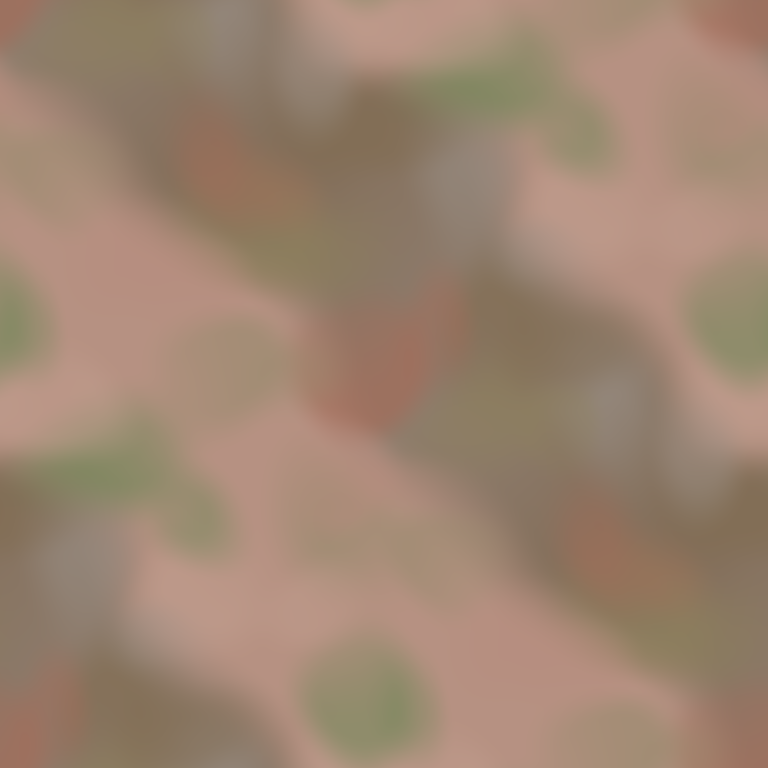
Write a Shadertoy shader that draws this texture.

```glsl
const float TAU = 6.2831853;
const int DABS = 32;
const float BIG_RADIUS = 0.165;
const float SMALL_RADIUS = 0.085;
const float BIG_OPACITY = 0.72;
const float SMALL_OPACITY = 0.32;
const float BAND_CENTER = 0.17;
const float BAND_INNER = 0.15;
const float BAND_OUTER = 0.31;
const float WARP = 0.018;
const float JITTER = 0.09;
const vec2 SCATTER_STEP = vec2(0.7549, 0.5698);

const vec3 PINK = vec3(0.715, 0.570, 0.510);
const vec3 BROWN = vec3(0.515, 0.435, 0.355);
const vec3 TAUPE = vec3(0.555, 0.485, 0.425);
const vec3 BLUSH = vec3(0.755, 0.615, 0.555);
const vec3 UMBER = vec3(0.505, 0.425, 0.320);
const vec3 OLIVE = vec3(0.555, 0.505, 0.365);
const vec3 KHAKI = vec3(0.590, 0.540, 0.425);
const vec3 GREEN = vec3(0.430, 0.520, 0.335);
const vec3 GRAY = vec3(0.600, 0.560, 0.525);
const vec3 RUST = vec3(0.645, 0.420, 0.345);
const vec3 ROSE = vec3(0.715, 0.550, 0.495);

// The order pairs each colour with its diagonal zone of the scatter.
const vec3 DAB_COLORS[8] = vec3[8](
    BLUSH, UMBER, OLIVE, KHAKI, GREEN, GRAY, RUST, ROSE);

vec2 hash2(float n) {
    return fract(sin(vec2(n, n + 17.3) * vec2(12.9898, 78.233)) * 4375.85);
}

vec2 wrapCentered(vec2 d) {
    return fract(d + 0.5) - 0.5;
}

// Slow periodic bending of the diagonal coordinates
vec2 bend(vec2 q) {
    vec2 wave = sin(TAU * (2.0 * q.yx + vec2(0.1, 0.6)));
    vec2 ripple = sin(TAU * (3.0 * q + q.yx + vec2(0.35, 0.8)));
    return q + WARP * (wave + 0.4 * ripple);
}

// Broad brown band on pink
vec3 ground(vec2 q) {
    float sway = 0.035 * sin(TAU * q.y) + 0.02 * sin(TAU * (2.0 * q.y + 0.3));
    float offset = abs(fract(q.x - BAND_CENTER + sway + 0.5) - 0.5);
    float band = 1.0 - smoothstep(BAND_INNER, BAND_OUTER, offset);
    vec3 earth = mix(BROWN, TAUPE, 0.5 + 0.5 * sin(TAU * (q.y + 0.2)));
    return mix(PINK, earth, band);
}

// Soft oval, fading out towards one side
float dab(vec2 d, float radius, vec2 seed) {
    float angle = TAU * seed.x;
    vec2 axis = vec2(cos(angle), sin(angle));
    vec2 local = vec2(dot(d, axis), dot(d, vec2(-axis.y, axis.x)));
    float stretch = mix(1.0, 1.35, seed.y);
    float dist = length(local * vec2(1.0 / stretch, stretch)) / radius;
    float softness = mix(0.4, 0.85, seed.y);
    float fade = smoothstep(-1.6, 0.5, local.x / radius);
    return fade * (1.0 - smoothstep(1.0 - softness, 1.0 + 0.3 * softness, dist));
}

void mainImage(out vec4 fragColor, in vec2 fragCoord) {
    // Diagonal coordinates, both of period one across the canvas
    vec2 p = fragCoord / iResolution.xy;
    vec2 q = bend(vec2(p.x + p.y, p.x - p.y));
    vec3 color = ground(q);

    // Evenly scattered dabs, large ones below small ones
    for (int i = 0; i < DABS; i++) {
        float n = float(i);
        float t = n / float(DABS - 1);
        vec2 center = 0.5 + n * SCATTER_STEP + JITTER * (hash2(n + 3.0) - 0.5);
        float radius = mix(BIG_RADIUS, SMALL_RADIUS, t);
        float opacity = mix(BIG_OPACITY, SMALL_OPACITY, t);
        float cover = dab(wrapCentered(q - center), radius, hash2(n + 41.0));
        color = mix(color, DAB_COLORS[i % 8], opacity * cover);
    }

    fragColor = vec4(color, 1.0);
}
```
